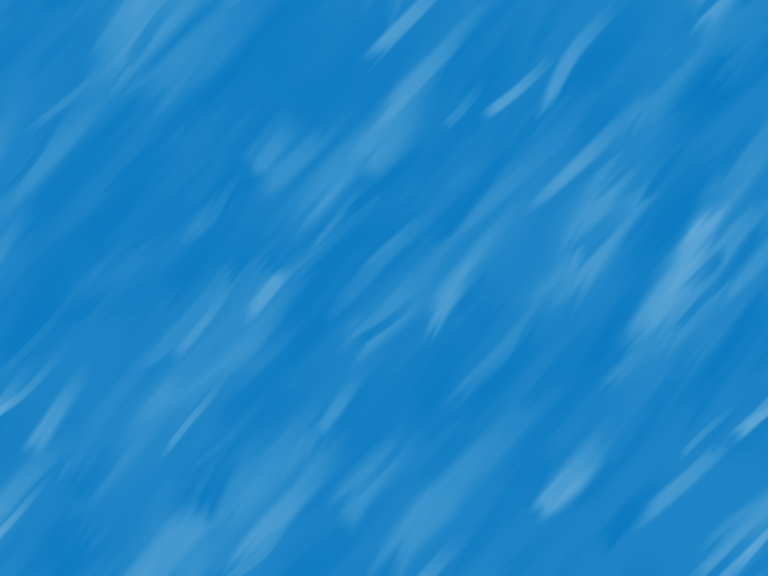
This background is drawn by a Shadertoy shader. Its source:

```glsl
// Seamless blue paint: soft diagonal brush strokes with ragged, bristly ends.

vec4 random4(float seed) {
    vec4 p = fract(seed * vec4(0.1031, 0.1030, 0.0973, 0.1099));
    p += dot(p, p.wzxy + 33.33);
    return fract((p.xxyz + p.yzzw) * p.zywx);
}

float hash(vec2 p) {
    vec3 q = fract(p.xyx * 0.1031);
    q += dot(q, q.yzx + 33.33);
    return fract((q.x + q.y) * q.z);
}

float noise(vec2 p) {
    vec2 cell = floor(p), f = fract(p);
    f = f * f * (3.0 - 2.0 * f);
    return mix(mix(hash(cell), hash(cell + vec2(1, 0)), f.x),
               mix(hash(cell + vec2(0, 1)), hash(cell + vec2(1, 1)), f.x), f.y);
}

// Opacity of one stroke; q runs along and across it, halfSize is its extent.
float strokeOpacity(vec2 q, vec2 halfSize, float seed) {
    vec2 offset = vec2(seed * 7.0, seed * 13.0) + 200.0;
    q.y += 0.018 * (noise(q * vec2(9.0, 22.0) + offset) - 0.5);
    float bristle = noise(q * vec2(7.0, 125.0) + offset);
    float clump = noise(q * vec2(4.0, 48.0) + offset + 50.0);

    // The lower end stops quickly, the upper end thins out
    float along = q.x / halfSize.x + 0.3 * (clump - 0.5) + 0.22 * (bristle - 0.5);
    float across = abs(q.y) / halfSize.y + 0.25 * (clump - 0.5);
    float ends = smoothstep(-0.9, -0.5, along) * (1.0 - smoothstep(-0.3, 0.9, along));
    float sides = 1.0 - smoothstep(0.35, 0.95, across);
    return ends * sides * (0.62 + 0.2 * bristle + 0.3 * clump);
}

void mainImage(out vec4 fragColor, in vec2 fragCoord) {
    const float STROKES = 260.0;
    vec2 tile = vec2(4.0 / 3.0, 1.0);
    vec2 p = fragCoord / iResolution.xy * tile;
    float tone = 0.24;

    // Broad strokes first, finer ones on top
    for (float i = 0.0; i < STROKES; i++) {
        vec4 place = random4(i + 1.7);
        vec4 shape = random4(i + 517.3);
        float size = mix(1.6, 0.75, i / STROKES);
        vec2 halfSize = vec2(mix(0.1, 0.2, shape.x) * size,
                             mix(0.014, 0.048, shape.y * shape.y) * size * size);

        // Nearest wrapped copy, turned into the stroke's own frame
        vec2 d = p - place.xy * tile;
        d -= tile * round(d / tile);
        float angle = mix(0.74, 0.98, place.z);
        vec2 dir = vec2(cos(angle), sin(angle));
        vec2 q = vec2(dot(d, dir), dot(d, vec2(-dir.y, dir.x)));
        q.y += (shape.w - 0.5) * 0.7 * q.x * q.x;
        if (abs(q.x) > halfSize.x * 1.3 || abs(q.y) > halfSize.y * 1.2 + 0.01) continue;

        float paint = mix(0.03, 1.05, pow(shape.z, 3.0));
        tone = mix(tone, paint, mix(0.5, 0.85, place.w) * strokeOpacity(q, halfSize, i));
    }

    tone = clamp(0.25 + 1.1 * (tone - 0.25), 0.0, 1.0);
    vec3 color = mix(vec3(0.03, 0.468, 0.75), vec3(0.40, 0.67, 0.845), tone);
    fragColor = vec4(color, 1.0);
}
```
